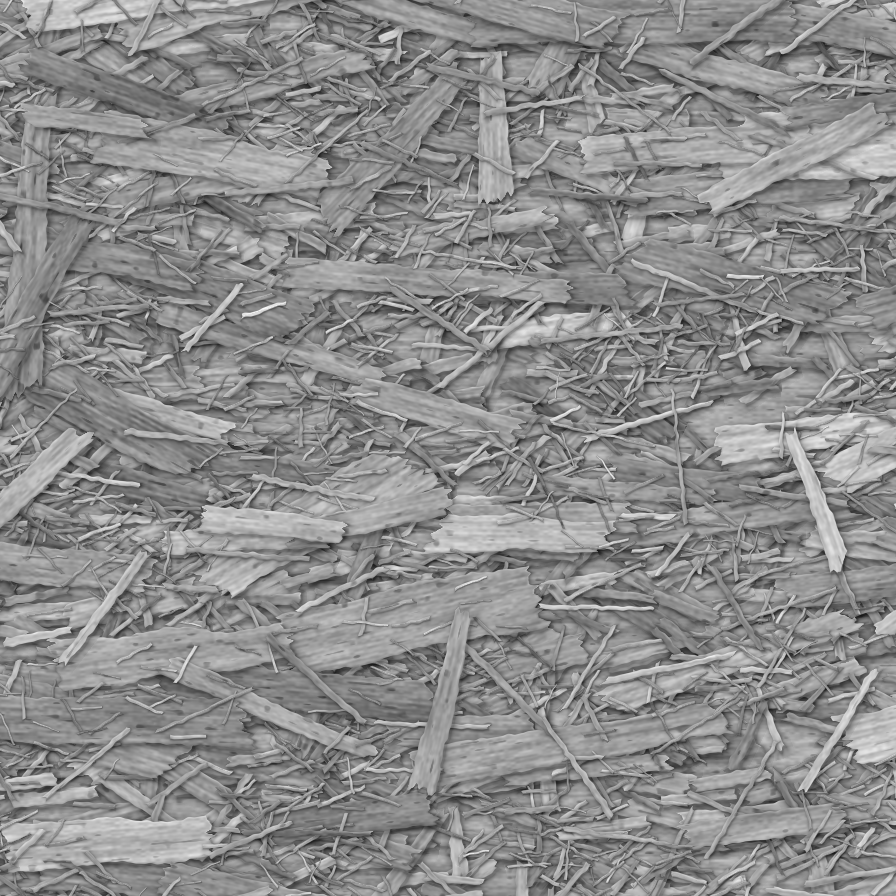
A Shadertoy shader for this texture:

```glsl
// Grey pressed strand board: wood flakes and splinters lying over each other.
// Jittered strands on grids are visited from the top layer down, each one
// shading what lies below, until the pixel is covered.

// Strand layers from top to bottom: cell, aspect, density, spread of direction
const int LAYERS = 10;
const vec4 layers[LAYERS] = vec4[LAYERS](
    vec4(0.125, 0.16, 0.18, 0.9),
    vec4(0.085, 0.05, 0.40, 1.2),
    vec4(0.028, 0.08, 0.60, 1.5),
    vec4(0.210, 0.19, 0.75, 0.5),
    vec4(0.032, 0.09, 0.80, 1.3),
    vec4(0.150, 0.19, 0.90, 0.55),
    vec4(0.026, 0.12, 1.00, 1.5),
    vec4(0.045, 0.13, 1.00, 1.2),
    vec4(0.080, 0.20, 1.00, 0.8),
    vec4(0.060, 0.25, 1.00, 0.8));

vec4 hash4(vec2 p) {
    vec4 k = fract(p.xyxy * vec4(0.1031, 0.1030, 0.0973, 0.1099));
    k += dot(k, k.wzxy + 33.33);
    return fract((k.xxyz + k.yzzw) * k.zywx);
}

float hash1(vec2 p) {
    vec3 k = fract(p.xyx * 0.1031);
    k += dot(k, k.yzx + 33.33);
    return fract((k.x + k.y) * k.z);
}

float noise(vec2 p) {
    vec2 i = floor(p), f = fract(p);
    f = f * f * (3.0 - 2.0 * f);
    return mix(mix(hash1(i), hash1(i + vec2(1, 0)), f.x),
               mix(hash1(i + vec2(0, 1)), hash1(i + vec2(1, 1)), f.x), f.y);
}

// Centred noise along a line
float ripple(float x, float row) {
    float i = floor(x), f = fract(x);
    float y = floor(row * 90.0);
    return mix(hash1(vec2(i, y)), hash1(vec2(i + 1.0, y)), f * f * (3.0 - 2.0 * f)) - 0.5;
}

float boxEdge(vec2 q, vec2 size) {
    vec2 d = abs(q) - size;
    return length(max(d, 0.0)) + min(max(d.x, d.y), 0.0);
}

// Brightness of the wood face, with the fibres running along q.x
float woodFace(vec2 q, vec4 rnd) {
    vec2 s = q + rnd.xy * 9.0;
    float mottle = noise(s * vec2(14.0, 45.0));
    float tone = 0.635 + 0.18 * (rnd.z + fract(rnd.w * 7.0) - 1.0);
    float rings = sin(s.y * mix(450.0, 800.0, rnd.y) + 7.0 * mottle);
    tone += 0.035 * smoothstep(0.3, 0.9, rnd.x) * rings + 0.13 * (mottle - 0.5);
    tone += 0.15 * (noise(s * vec2(28.0, 330.0)) - 0.5);
    tone += 0.10 * (noise(s * vec2(190.0, 380.0)) - 0.5);
    return tone - 0.16 * smoothstep(0.82, 0.96, noise(s * vec2(65.0, 210.0)));
}

void mainImage(out vec4 fragColor, in vec2 fragCoord) {
    vec2 p = fragCoord / iResolution.y;
    float soft = 0.7 / iResolution.y;
    float tone = 0.0, through = 1.0;

    for (int k = 0; k < LAYERS && through > 0.01; k++) {
        vec4 layer = layers[k];
        float cell = layer.x, seed = float(k) * 17.37 + 4.1;
        vec2 home = floor(p / cell);
        for (int n = 0; n < 9 && through > 0.01; n++) {
            vec2 id = home + vec2(n % 3 - 1, n / 3 - 1);
            vec4 h = hash4(id + seed);
            vec2 center = (id + h.xy) * cell;
            vec2 away = p - center;
            if (dot(away, away) > 1.15 * cell * cell) continue;

            // Fine splinters gather in thickets
            float density = layer.z;
            if (cell < 0.035) {
                float thicket = sin(center.x * 19.0 + 2.0 * sin(center.y * 15.0))
                              + sin(center.y * 31.0 + 2.0 * sin(center.x * 11.0));
                density *= smoothstep(-0.9, 0.7, thicket);
            }
            if (h.z > density) continue;

            // Direction is mostly level, with a few strands set steeply
            vec4 g = hash4(id + seed + 151.3);
            float angle = (h.w + g.x - 1.0) * layer.w + 1.25 * step(0.88, g.y);
            float c = cos(angle), s = sin(angle);
            mat2 turn = mat2(c, -s, s, c);
            vec2 q = turn * away;
            vec2 size = cell * mix(0.5, 0.95, g.z) * vec2(1.0, layer.y * mix(0.55, 1.35, g.w));
            if (abs(q.x) > size.x * 1.15 + 0.008 || abs(q.y) > size.y * 1.4 + 0.008) continue;

            // Slanted, splintered ends and gently bent, tapered sides
            vec2 e = q;
            e.x += (h.w - 0.5) * 1.4 * q.y;
            e.x += min(0.012, size.x * 0.15) * ripple(q.y * 260.0, g.x);
            e.y += size.y * 0.35 * ripple(q.x * 16.0, g.y);
            e.y += 0.0025 * ripple(q.x * 130.0, g.z);
            size.y *= 1.0 - 0.35 * (g.y - 0.3) * (1.0 + e.x / size.x);
            float d = boxEdge(e, size);

            // Face with a lit upper rim and a dim lower rim
            float cover = smoothstep(soft, -soft, d);
            if (cover > 0.0) {
                float rim = 0.07 * smoothstep(-0.003, 0.0, d) * sign(q.y) * c;
                tone += through * cover * (woodFace(q, g.zwxy) + rim);
            }

            // Shadow falls to the lower right
            float reach = min(0.0035, abs(size.y) * 0.7);
            vec2 fall = turn * (vec2(0.6, -0.8) * reach);
            float shade = exp(-max(boxEdge(e - fall, size), 0.0) / reach);
            through *= (1.0 - cover) * (1.0 - 0.32 * shade);
        }
    }

    // Dim bed left open between the strands
    if (through > 0.01) tone += through * (woodFace(p, vec4(0.2, 0.4, 0.4, 0.05)) + 0.05);
    fragColor = vec4(vec3(clamp(tone, 0.0, 1.0)), 1.0);
}
```
